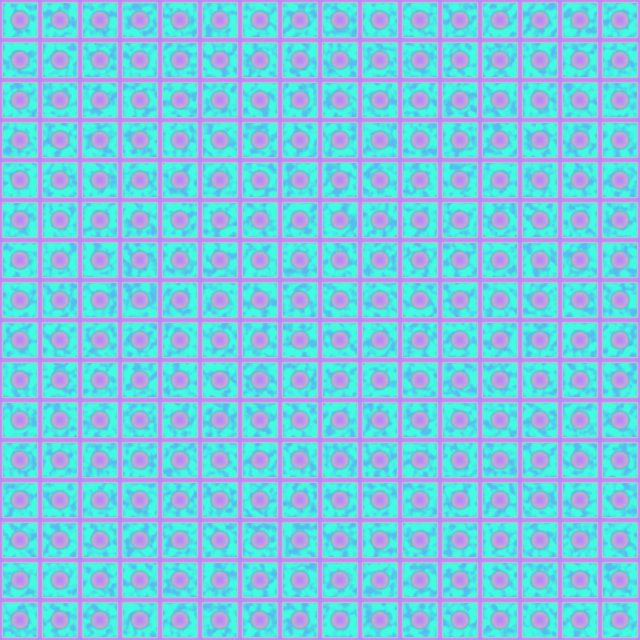
Write a WebGL 2 fragment shader that draws this texture map.

```glsl
#version 300 es
precision highp float;
// Tiling grid of turquoise squares with violet seams, round violet studs and mottled wear.
uniform vec2 u_resolution;
out vec4 outColor;

const float REPEATS = 16.0;
const float SEAM_HALF_WIDTH = 0.058;
const float STUD_RADIUS = 0.205;

const vec3 TURQUOISE = vec3(0.25, 0.99, 0.88);
const vec3 WORN_BLUE = vec3(0.34, 0.73, 0.94);
const vec3 RING_TEAL = vec3(0.46, 0.70, 0.78);
const vec3 PALE_EDGE = vec3(0.74, 0.79, 0.80);
const vec3 SEAM_PINK = vec3(0.80, 0.59, 0.91);
const vec3 VIOLET = vec3(0.74, 0.52, 0.98);
const vec3 STUD_RIM = vec3(0.75, 0.67, 0.84);

// Unit gradient at a lattice point, wrapped to the period.
vec2 latticeGradient(vec2 point, float period) {
    uvec2 q = uvec2(mod(point, period));
    uint h = q.x * 374761393u + q.y * 668265263u + 977u;
    h = (h ^ (h >> 13)) * 1274126177u;
    h ^= h >> 16;
    float angle = float(h & 65535u) * 6.283185 / 65536.0;
    return vec2(cos(angle), sin(angle));
}

// Gradient noise that repeats after a whole number of lattice cells.
float wrappedNoise(vec2 p, float period) {
    vec2 i = floor(p);
    vec2 f = p - i;
    vec2 w = f * f * f * (f * (f * 6.0 - 15.0) + 10.0);
    float a = dot(latticeGradient(i, period), f);
    float b = dot(latticeGradient(i + vec2(1, 0), period), f - vec2(1, 0));
    float c = dot(latticeGradient(i + vec2(0, 1), period), f - vec2(0, 1));
    float d = dot(latticeGradient(i + vec2(1, 1), period), f - vec2(1, 1));
    return mix(mix(a, b, w.x), mix(c, d, w.x), w.y);
}

// Mottled wear from two octaves, 0 for clean and 1 for worn.
float wearAmount(vec2 uv, float frequency) {
    float broad = wrappedNoise(uv * frequency + 0.37, frequency);
    float fine = wrappedNoise(uv * frequency * 2.0 + 0.71, frequency * 2.0);
    return smoothstep(-0.22, 0.55, broad + 0.35 * fine);
}

// Soft coverage of the inside of a signed distance.
float coverage(float distanceToEdge, float softness) {
    return 1.0 - smoothstep(-softness, softness, distanceToEdge);
}

vec3 paintFace(vec2 uv, float radius) {
    vec3 color = mix(TURQUOISE, WORN_BLUE, wearAmount(uv, REPEATS * 5.0));
    float ringShade = 1.0 - smoothstep(STUD_RADIUS, STUD_RADIUS + 0.085, radius);
    return mix(color, RING_TEAL, 0.85 * ringShade);
}

vec3 paintStud(vec2 p, float radius) {
    float diagonal = 2.0 * abs(p.x * p.y) / max(radius * radius, 1e-5);
    float reach = STUD_RADIUS * mix(0.78, 1.08, diagonal);
    return mix(VIOLET, STUD_RIM, smoothstep(0.02, reach, radius));
}

vec3 paintSeam(vec2 edgeDistance) {
    float nearest = min(edgeDistance.x, edgeDistance.y);
    float crossing = 1.0 - smoothstep(0.03, 0.13, max(edgeDistance.x, edgeDistance.y));
    float core = 1.0 - smoothstep(0.0, SEAM_HALF_WIDTH, nearest);
    return mix(SEAM_PINK, VIOLET, max(core * 0.75, crossing));
}

void main() {
    vec2 uv = gl_FragCoord.xy / u_resolution;
    vec2 p = fract(uv * REPEATS) - 0.5;
    float pixel = REPEATS / min(u_resolution.x, u_resolution.y);
    float softness = max(0.012, 0.6 * pixel);

    float radius = length(p);
    vec2 edgeDistance = 0.5 - abs(p);
    float nearestEdge = min(edgeDistance.x, edgeDistance.y);

    // Face and stud
    vec3 color = paintFace(uv, radius);
    color = mix(color, paintStud(p, radius), coverage(radius - STUD_RADIUS, softness));

    // Pale bevel, then the seam over it
    color = mix(color, PALE_EDGE, coverage(nearestEdge - SEAM_HALF_WIDTH - 0.018, softness));
    color = mix(color, paintSeam(edgeDistance), coverage(nearestEdge - SEAM_HALF_WIDTH, softness));

    outColor = vec4(color, 1.0);
}
```
